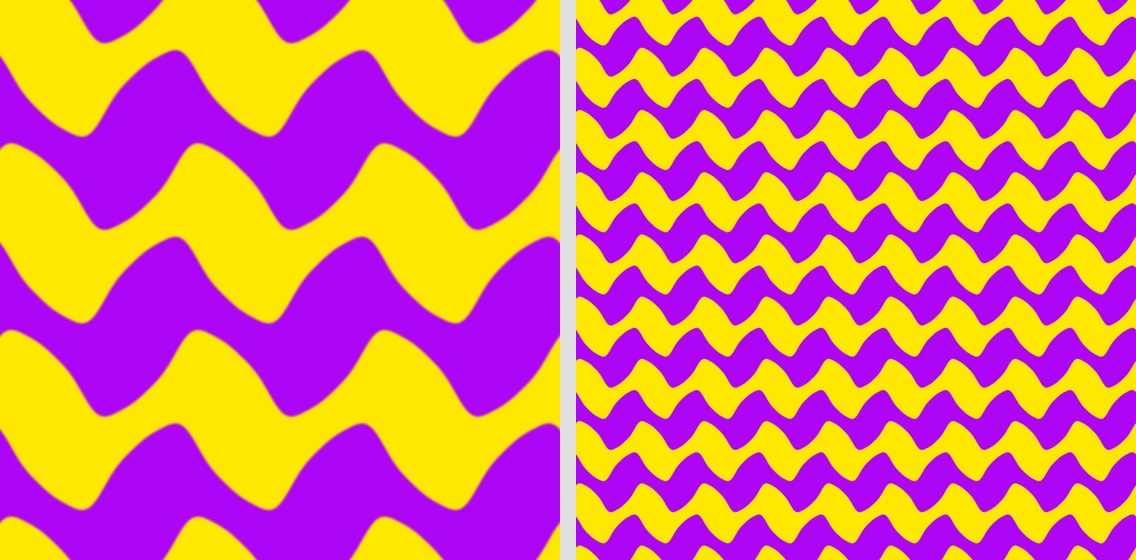
Left: one tile. Right: repeated 3 by 3.
This pattern is drawn by a three.js fragment shader. Its source:

```glsl
// Seamless skewed waves: purple and yellow bands with mirrored edges, three by three repeats.
varying vec2 vUv;

const float TAU = 6.2831853;
const float REPEATS = 3.0;
const float SOFTNESS = 0.012; // half width of the edge blend, in repeats
const vec3 PURPLE = vec3(0.68, 0.02, 0.96);
const vec3 YELLOW = vec3(1.0, 0.91, 0.0);

// Height and slope of one cosine layer.
vec2 harmonic(float x, float frequency, float amplitude, float phase) {
  float angle = TAU * frequency * x + phase;
  return amplitude * vec2(cos(angle), -TAU * frequency * sin(angle));
}

// Height and slope of the leaning wave; odd harmonics sharpen its turns.
vec2 leaningWave(float x) {
  return harmonic(x, 1.0, 0.2227, 0.672)
       + harmonic(x, 3.0, 0.0223, 0.524)
       + harmonic(x, 5.0, 0.0050, 0.350);
}

// Approximate signed distance to the band edge, positive inside the band.
float bandDistance(vec2 p) {
  vec2 upper = leaningWave(p.x) + vec2(0.5, 0.0);
  vec2 lower = leaningWave(-p.x);
  float center = 0.5 * (upper.x + lower.x);
  float halfHeight = 0.5 * (upper.x - lower.x);
  float y = fract(p.y - center + 0.5) - 0.5;
  float slope = y > 0.0 ? upper.y : lower.y;
  return (halfHeight - abs(y)) * inversesqrt(1.0 + slope * slope);
}

void main() {
  float band = smoothstep(-SOFTNESS, SOFTNESS, bandDistance(vUv * REPEATS));
  gl_FragColor = vec4(mix(YELLOW, PURPLE, band), 1.0);
}
```
